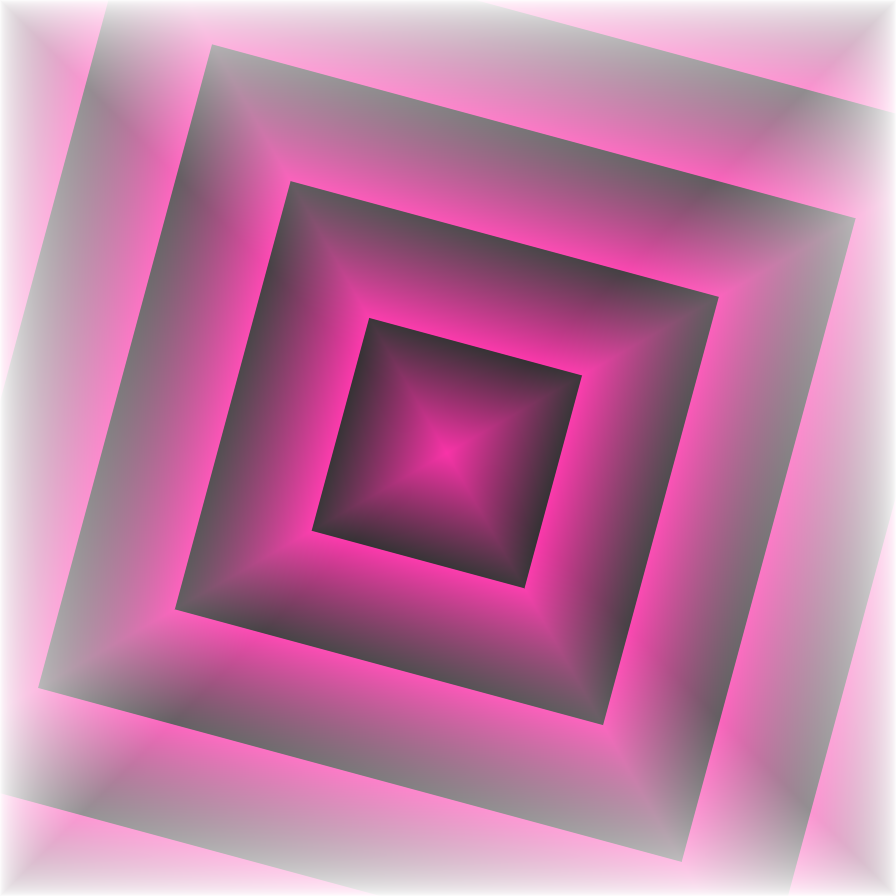
Give the GLSL for this background, as a Shadertoy shader.

```glsl
// Nested tilted square rings, each fading from pink inside to charcoal outside.
// A square distance is repeated with fract for the rings; a second, upright
// square distance drives a curved fade to white at the canvas border.

const vec3 PINK = vec3(0.98, 0.20, 0.66);
const vec3 CHARCOAL = vec3(0.18, 0.175, 0.18);
const vec3 WHITE = vec3(1.0);

const vec2 RING_CENTER = vec2(-0.0013, -0.0057);
const float RING_WIDTH = 0.1245;
const float TILT = 0.264;

vec2 rotate(vec2 p, float angle) {
    float c = cos(angle), s = sin(angle);
    return vec2(c * p.x - s * p.y, s * p.x + c * p.y);
}

// Distance from the origin whose level sets are squares
float squareDistance(vec2 p) {
    return max(abs(p.x), abs(p.y));
}

// Rising ramp from 0 to 1 per unit, with its drop softened over blur
float smoothSaw(float x, float blur) {
    float ramp = fract(x + 0.5 * blur);
    return ramp * (1.0 - smoothstep(1.0 - blur, 1.0, ramp));
}

// Whiteness: slow near the middle, steep at the border (edge = 1)
float borderFade(float edge) {
    return 1.0 - pow(max(1.0 - edge * edge, 0.0), 0.6);
}

void mainImage(out vec4 fragColor, in vec2 fragCoord) {
    vec2 uv = fragCoord / iResolution.xy;
    vec2 p = (fragCoord - 0.5 * iResolution.xy) / iResolution.y;

    // Tilted rings
    vec2 q = rotate(p - RING_CENTER, TILT);
    float pixel = 1.0 / (iResolution.y * RING_WIDTH);
    float shade = smoothSaw(squareDistance(q) / RING_WIDTH, 1.3 * pixel);
    vec3 color = mix(PINK, CHARCOAL, shade);

    // Upright white border
    float edge = squareDistance(2.0 * uv - 1.0);
    color = mix(color, WHITE, borderFade(edge));

    fragColor = vec4(color, 1.0);
}
```
